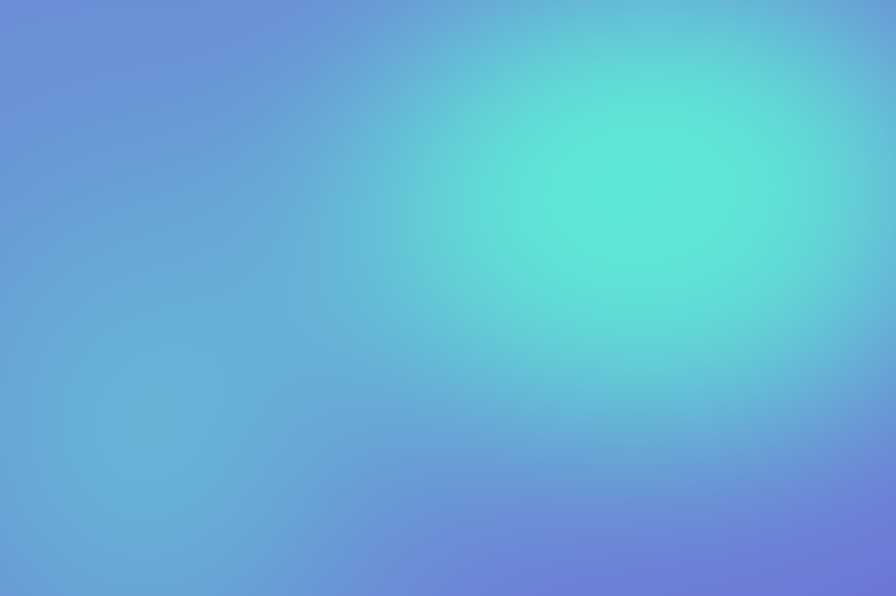
Write a Shadertoy shader that draws this background.

```glsl
// A soft two-colour backdrop: a broad teal glow at the upper right and a
// fainter one at the lower left, over a slanting violet-blue wash.
// The parts add up to one tint amount, which blends violet into teal.

#define VIOLET        vec3(0.430, 0.460, 0.840)
#define TEAL          vec3(0.372, 0.910, 0.840)
#define MAIN_CENTRE   vec2(0.742, 0.668)
#define MAIN_WIDTH    0.355
#define MAIN_ABOVE    0.400
#define MAIN_BELOW    0.445
#define MAIN_FALLOFF  2.77
#define MAIN_STRENGTH 0.90
#define SIDE_CENTRE   vec2(0.170, 0.258)
#define SIDE_SIZE     vec2(0.295, 0.525)
#define SIDE_STRENGTH 0.433
#define WASH_SLOPE    0.089

// Elliptical glow; a falloff above 2 gives a flatter core and steeper rim.
float glow(vec2 offset, vec2 size, float falloff) {
    return exp(-pow(length(offset / size), falloff));
}

void mainImage(out vec4 fragColor, in vec2 fragCoord) {
    vec2 uv = fragCoord / iResolution.xy;

    // Wash: fades from the upper left to pure violet at the lower right.
    float tint = WASH_SLOPE * (1.0 - uv.x + uv.y);

    // Main glow, reaching a little further below its centre than above.
    vec2 offset = uv - MAIN_CENTRE;
    float height = offset.y > 0.0 ? MAIN_ABOVE : MAIN_BELOW;
    tint += MAIN_STRENGTH * glow(offset, vec2(MAIN_WIDTH, height), MAIN_FALLOFF);

    // Side glow, a plain Gaussian.
    tint += SIDE_STRENGTH * glow(uv - SIDE_CENTRE, SIDE_SIZE, 2.0);

    fragColor = vec4(mix(VIOLET, TEAL, clamp(tint, 0.0, 1.0)), 1.0);
}
```
